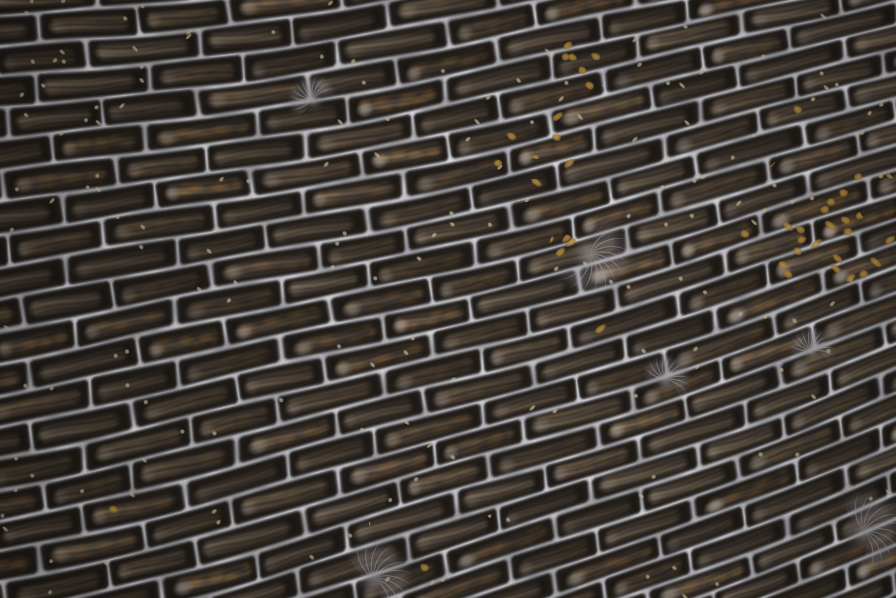
Write a Shadertoy shader that draws this pattern.

```glsl
float hash(vec2 p) {
    return fract(sin(dot(p, vec2(127.1, 311.7))) * 43758.5);
}

// x: distance to the nearest scattered point, y: random value of that point
vec2 cellular(vec2 p) {
    vec2 cell = floor(p), best = vec2(9.0, 0.0);
    for (int j = -1; j <= 1; j++)
    for (int i = -1; i <= 1; i++) {
        vec2 c = cell + vec2(i, j);
        vec2 site = c + 0.15 + 0.7 * vec2(hash(c), hash(c + 41.3));
        float d = length(p - site);
        if (d < best.x) best = vec2(d, hash(c + 17.9));
    }
    return best;
}

float roundBox(vec2 p, vec2 halfSize, float radius) {
    vec2 q = abs(p) - halfSize + radius;
    return length(max(q, 0.0)) + min(max(q.x, q.y), 0.0) - radius;
}

float capsule(vec2 p, float x0, float x1, float radius) {
    return length(p - vec2(clamp(p.x, x0, x1), 0.0)) - radius;
}

// Soft body lying inside one chamber, with a pale bulb at its left end
vec3 chamber(vec2 q, vec2 id, float across) {
    float rnd = hash(id), rnd2 = hash(id + 7.7);
    vec3 col = vec3(0.095, 0.08, 0.065);
    vec2 b = q - vec2(0.010 * (rnd - 0.5), -0.001 + 0.004 * (rnd2 - 0.5));
    b.y += (rnd2 - 0.5) * 0.06 * b.x;

    float body = smoothstep(0.005, -0.010, capsule(b, -0.055, 0.054, 0.0135));
    float streak = 0.5 + 0.28 * sin(b.y * 330.0 + b.x * 12.0 + rnd * 9.0)
                       + 0.16 * sin(b.y * 760.0 + 1.5 * sin(b.x * 45.0 + rnd2 * 9.0));
    vec3 flesh = mix(vec3(0.20, 0.17, 0.15), vec3(0.37, 0.325, 0.27), streak);
    flesh *= 1.05 - 3.5 * b.x;
    col = mix(col, flesh, body * (0.5 + 0.5 * rnd2));

    float blotch = cellular(b * vec2(28.0, 50.0) + id * 5.3).x;
    col += vec3(0.12, 0.065, 0.0) * smoothstep(0.6, 0.1, blotch) * body * rnd * rnd;

    float bulb = length((b - vec2(-0.056, -0.003)) * vec2(0.8, 1.0));
    float pale = smoothstep(0.016, 0.002, bulb) * (0.15 + 0.85 * rnd * rnd);
    return mix(col, vec3(0.60, 0.57, 0.54), pale * mix(0.4, 0.95, across));
}

// Fan of fine curved tentacles; c = centre, reach, facing angle
float crown(vec2 p, vec4 c, float px) {
    vec2 d = p - c.xy;
    float r = length(d);
    float a = atan(d.y, d.x) - c.w;
    a = atan(sin(a), cos(a)) + 9.0 * (r - 0.5 * c.z);
    float strand = smoothstep(0.0012 + px, 0.0, r * abs(sin(a * 10.0)) / 10.0);
    float fan = smoothstep(2.1, 1.5, abs(a)) * smoothstep(c.z, 0.55 * c.z, r);
    float core = exp(-r * r / (0.07 * c.z * c.z));
    return max(strand * fan * 0.65, max(fan * 0.3, core * 0.6));
}

void mainImage(out vec4 fragColor, in vec2 fragCoord) {
    vec2 p = fragCoord / iResolution.y;
    float px = 1.0 / iResolution.y;
    float across = p.x / 1.5;

    // Rising, converging courses with uneven joints
    float pitch = 0.0525 - 0.0075 * p.x;
    float v = (p.y - 0.5 - 0.15 * p.x - 0.05 * p.x * p.x) / pitch;
    v += 0.10 * sin(p.x * 5.0 + p.y * 6.0) + 0.025 * sin(p.x * 23.0 - p.y * 31.0);
    float row = floor(v);
    float u = (p.x + 0.11 * p.y) / 0.17 + 0.06 * p.x * p.x + 0.5 * mod(row, 2.0);
    u += 0.07 * sin(u * 2.3 + row * 4.1) + 0.14 * (hash(vec2(row, 3.0)) - 0.5);
    vec2 id = vec2(floor(u), row);
    vec2 q = (vec2(fract(u), fract(v)) - 0.5) * vec2(0.168, pitch);

    // Chamber, grey wall flanks and thin pale ridges
    vec3 col = chamber(q, id, across);
    vec2 tilt = vec2(q.x + 0.12 * q.y * (hash(id + 2.2) - 0.5),
                     q.y + 0.03 * q.x * (hash(id + 5.1) - 0.5));
    float trim = 0.0022 + 0.0012 * hash(id + 9.4);
    float d = roundBox(tilt, vec2(0.084, 0.5 * pitch) - trim, 0.008);
    float flank = smoothstep(-0.0038 - 0.2 * px, 0.0008, d);
    float ridge = smoothstep(-0.0008 - 0.2 * px, 0.0026, d);
    float chalk = 0.5 + 0.3 * sin(p.x * 31.0 + 3.0 * sin(p.y * 23.0))
                      + 0.2 * sin(p.y * 97.0 + 2.0 * sin(p.x * 71.0));
    col += vec3(0.07, 0.065, 0.065) * exp(min(d, 0.0) * 170.0);
    col = mix(col, vec3(0.38, 0.375, 0.395), flank * 0.92);
    vec3 ridgeColor = vec3(0.60, 0.60, 0.61) + 0.12 * chalk;
    ridgeColor += 0.1 * smoothstep(0.002, 0.006, d);
    col = mix(col, ridgeColor, ridge * (0.7 + 0.3 * chalk));

    // Pale grit
    vec2 grit = cellular(p * 52.0 + 0.2 * sin(p.yx * 110.0));
    float density = 0.035 + 0.03 * sin(p.x * 8.0 + 1.0) * sin(p.y * 9.0) + 0.02 * p.y;
    float speck = smoothstep(0.26, 0.1, grit.x) * step(grit.y, density);
    col = mix(col, vec3(0.68, 0.64, 0.52), speck * 0.75);

    // Clusters of amber grains
    vec3 clusters[4] = vec3[4](vec3(0.96, 0.90, 0.035), vec3(0.90, 0.75, 0.05),
                               vec3(1.39, 0.61, 0.09), vec3(0.94, 0.59, 0.02));
    float crowd = 0.002;
    for (int i = 0; i < 4; i++) {
        vec2 offset = (p - clusters[i].xy) / clusters[i].z;
        crowd += 0.4 * exp(-dot(offset, offset));
    }
    vec2 grain = cellular(p * vec2(40.0, 46.0) + 8.0 + 0.2 * sin(p.yx * 90.0));
    float amber = smoothstep(0.36, 0.2, grain.x) * step(grain.y, crowd);
    col = mix(col, vec3(0.66, 0.51, 0.22) * (1.1 - grain.x), amber * 0.8);

    // Extended feeding crowns
    vec4 crowns[6] = vec4[6](
        vec4(0.986, 0.575, 0.075, -0.6), vec4(1.113, 0.365, 0.045, 1.2),
        vec4(1.445, 0.111, 0.075, 0.4), vec4(0.625, 0.033, 0.070, 0.7),
        vec4(0.523, 0.834, 0.045, 2.2), vec4(1.357, 0.414, 0.042, 1.5));
    for (int i = 0; i < 6; i++)
        col = mix(col, vec3(0.60, 0.58, 0.59), crown(p, crowns[i], px));

    // Light strongest right of centre, falling off toward the corners
    vec2 m = p - vec2(0.85, 0.5);
    col *= 1.08 - 0.32 * dot(m, m);
    fragColor = vec4(clamp(col, 0.0, 1.0), 1.0);
}
```
